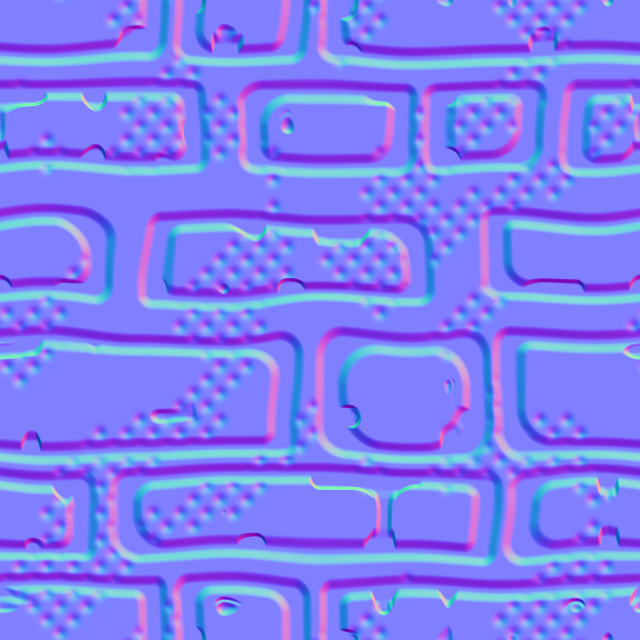
Give the GLSL for this texture map, as a Shadertoy shader.

```glsl
float hash(vec2 p) {
    vec3 q = fract(p.xyx * vec3(0.1031, 0.1030, 0.0973));
    q += dot(q, q.yzx + 33.33);
    return fract((q.x + q.y) * q.z);
}

// Value noise that wraps after the given number of cells
float tiledNoise(vec2 p, vec2 period) {
    vec2 cell = floor(p), f = fract(p);
    f = f * f * (3.0 - 2.0 * f);
    vec2 lo = mod(cell, period), hi = mod(cell + 1.0, period);
    return mix(mix(hash(lo), hash(vec2(hi.x, lo.y)), f.x),
               mix(hash(vec2(lo.x, hi.y)), hash(hi), f.x), f.y);
}

float roundedBox(vec2 p, vec2 halfSize, float radius) {
    radius = min(radius, min(halfSize.x, halfSize.y));
    vec2 q = abs(p) - halfSize + radius;
    return length(max(q, 0.0)) + min(max(q.x, q.y), 0.0) - radius;
}

// Bottom and top of each course
const vec2 courses[5] = vec2[5](
    vec2(-0.085, 0.082), vec2(0.746, 0.857), vec2(0.539, 0.655),
    vec2(0.296, 0.463), vec2(0.138, 0.252));

// Course index, left and right end of each stone
const vec3 stones[11] = vec3[11](
    vec3(0, 0.293, 0.456), vec3(0, 0.521, 1.234),
    vec3(1, 0.396, 0.634), vec3(1, 0.690, 0.823), vec3(1, 0.898, 1.299),
    vec3(2, 0.247, 0.647), vec3(2, 0.768, 1.156),
    vec3(3, 0.514, 0.749), vec3(3, 0.800, 1.443),
    vec3(4, 0.195, 0.758), vec3(4, 0.814, 1.130));

// Small pits on a checkerboard lattice, gathered in diagonal clusters
float pits(vec2 uv) {
    vec2 base = floor(uv * 48.0);
    float sum = 0.0;
    for (int j = -1; j <= 1; j++)
    for (int i = -1; i <= 1; i++) {
        vec2 cell = base + vec2(i, j);
        if (mod(cell.x + cell.y, 2.0) > 0.5) continue;
        vec2 center = (cell + 0.5) / 48.0;
        vec2 diagonal = vec2(center.x - center.y, center.x + center.y);
        float cluster = tiledNoise(diagonal * vec2(13, 6), vec2(13, 6));
        vec2 offset = (uv - center) / 0.0058;
        sum += step(0.61, cluster) * exp(-0.5 * dot(offset, offset));
    }
    return sum;
}

// Flat stones and mortar, parted by a groove around every stone
float height(vec2 uv) {
    vec2 wobble = vec2(tiledNoise(uv * 9.0, vec2(9)),
                       tiledNoise(uv * 7.0 + 3.5, vec2(7))) - 0.5;
    vec2 p = uv + wobble * vec2(0.018, 0.022);
    float wear = tiledNoise(uv * 20.0, vec2(20));
    float chip = 0.016 * smoothstep(0.74, 0.84, wear);
    float pock = 0.8 * smoothstep(0.87, 0.95, wear);
    vec2 grooveHalf = vec2(0.018, 0.0105);
    float h = 1.0;
    for (int i = 0; i < 11; i++) {
        vec3 stone = stones[i];
        vec2 course = courses[int(stone.x)];
        vec2 d = p - 0.5 * vec2(stone.y + stone.z, course.x + course.y);
        d -= round(d);
        vec2 halfSize = 0.5 * vec2(stone.z - stone.y, course.y - course.x);
        float corner = hash(vec2(float(i) + 5.0, dot(step(0.0, d), vec2(1, 2)) + 2.0));
        float radius = mix(0.012, 0.065, corner * corner);
        float outer = roundedBox(d, halfSize + grooveHalf, 0.008 + 0.55 * radius);
        float inner = roundedBox(d, halfSize - grooveHalf, radius) + chip;
        float mortar = smoothstep(-0.0085, 0.0085, outer);
        float face = smoothstep(-0.0085, 0.0085, -inner) * (1.0 - pock);
        h = min(h, max(mortar, face));
    }
    return 0.0125 * h * (1.0 - 0.42 * pits(uv));
}

void mainImage(out vec4 fragColor, in vec2 fragCoord) {
    vec2 uv = fragCoord / iResolution.xy;

    // Slope by central differences, packed as a tangent-space normal
    vec2 e = vec2(0.002, 0.0);
    vec2 slope = vec2(height(uv + e.xy) - height(uv - e.xy),
                      height(uv + e.yx) - height(uv - e.yx)) / (2.0 * e.x);
    vec3 normal = normalize(vec3(-slope, 1.0));
    fragColor = vec4(0.5 + 0.5 * normal, 1.0);
}
```
